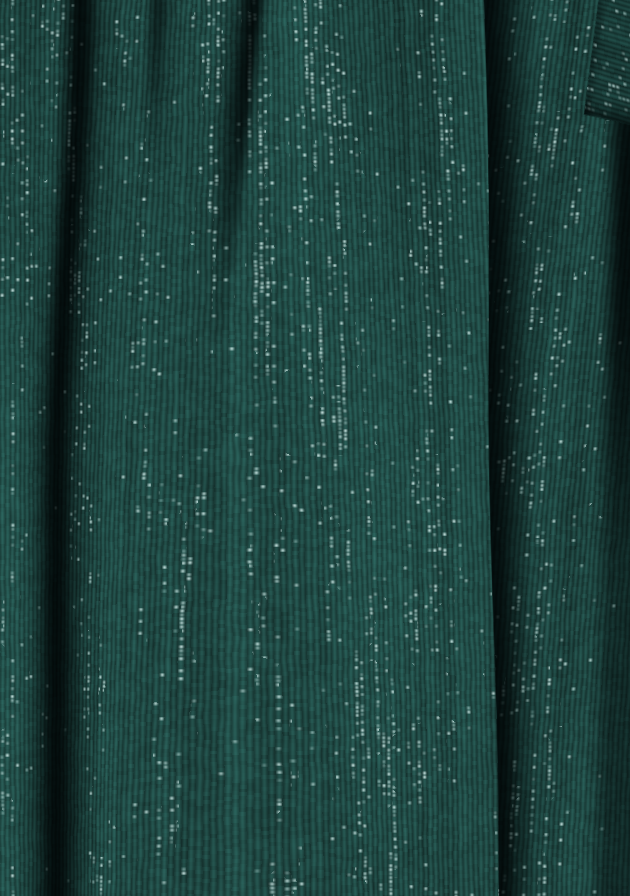
Write a Shadertoy shader that draws this texture.

```glsl
#define RIBS 125.0
#define ROWS 225.0
#define RIB_DEPTH 0.34
#define GLINT_AMOUNT 0.95
#define GLINT_POWER 0.85
#define BODY vec3(0.122, 0.285, 0.265)
#define SHADOW vec3(0.012, 0.045, 0.045)
#define HAZE vec3(0.22, 0.36, 0.35)
#define SILVER vec3(0.80, 0.90, 0.89)

float hash(vec2 p) {
    vec3 q = fract(p.xyx * vec3(0.1031, 0.1030, 0.0973));
    q += dot(q, q.yzx + 33.33);
    return fract((q.x + q.y) * q.z);
}

float noise(vec2 p) {
    vec2 i = floor(p), f = fract(p);
    f = f * f * (3.0 - 2.0 * f);
    return mix(mix(hash(i), hash(i + vec2(1, 0)), f.x),
               mix(hash(i + vec2(0, 1)), hash(i + vec2(1, 1)), f.x), f.y);
}

// Bell with separate widths on its left and right sides
float crease(float d, float leftWidth, float rightWidth) {
    float t = d / (d < 0.0 ? leftWidth : rightWidth);
    return exp(-t * t);
}

// Share of lit thread: top x, bottom x, width, strength of each band
float glintBands(float x, float v) {
    vec4 bands[8] = vec4[8](
        vec4(0.025, 0.008, 0.020, 0.60), vec4(0.100, 0.168, 0.020, 0.60),
        vec4(0.345, 0.270, 0.016, 0.75), vec4(0.400, 0.438, 0.022, 0.85),
        vec4(0.500, 0.605, 0.036, 1.00), vec4(0.690, 0.680, 0.032, 0.60),
        vec4(0.875, 0.835, 0.050, 0.75), vec4(0.200, 0.250, 0.026, 0.30));
    float sum = 0.03;
    for (int i = 0; i < 8; i++) {
        vec4 b = bands[i];
        float seed = float(i) * 17.0;
        float center = mix(b.x, b.y, v) + 0.022 * (noise(vec2(seed, v * 5.0)) - 0.5);
        float patchy = 0.4 + 0.9 * noise(vec2(seed + 5.0, v * 6.0));
        sum += b.w * patchy * crease(x - center, b.z, b.z);
    }
    return min(sum, 1.0);
}

// Darkness of the deep pleats
float pleatShade(float x, float v, float edge, float soft) {
    float first = x - mix(0.128, 0.088, smoothstep(0.0, 0.55, v));
    float shade = 0.97 * crease(first, 0.022 + 0.010 * v, 0.026 + 0.012 * v);
    float second = x - 0.405 + 0.15 * v;
    shade = max(shade, 0.95 * crease(second, 0.030, 0.014) * (1.0 - smoothstep(0.06, 0.42, v)));
    shade = max(shade, 0.6 * crease(x - 0.25 + 0.05 * v, 0.012, 0.02) * (1.0 - smoothstep(0.0, 0.25, v)));
    float overlap = smoothstep(-soft, soft, x - edge);
    float depth = max(x - edge, 0.0) / mix(0.062, 0.045, v);
    shade = max(shade, overlap * 0.98 * exp(-depth * depth));
    float side = x - 1.0 + 0.035 * v;
    float sideFade = mix(1.0, 0.55, smoothstep(0.3, 0.7, v));
    return max(shade, 0.95 * sideFade * smoothstep(-0.045, 0.0, side));
}

void mainImage(out vec4 fragColor, in vec2 fragCoord) {
    vec2 uv = fragCoord / iResolution.xy;
    float x = uv.x, v = 1.0 - uv.y;
    float soft = max(0.0015, 0.7 / iResolution.x);
    float edge = 0.768 + 0.022 * v + 0.003 * sin(v * 9.0);

    // Threads fan out below the gathered top
    float spread = mix(-0.055, 0.045, smoothstep(0.18, 0.58, x));
    spread = mix(0.0, spread, smoothstep(0.02, 0.20, x));
    if (x > edge) spread = -0.13;
    vec2 thread = vec2(x - spread * v * (1.4 - 0.5 * v), v);
    thread.x += 0.0022 * (noise(vec2(x * 40.0, v * 45.0)) - 0.5);

    // Turned flap in the upper right corner
    float flapLeft = x - 0.950 + 0.18 * v;
    float flapBottom = 0.128 + 0.16 * (x - 0.93) - v;
    float flap = smoothstep(-soft, soft, min(flapLeft, flapBottom));
    if (flap > 0.5) thread = vec2(v * 1.42 - 0.3 * x, x * 0.7);

    // Crinkled ribs
    float ribPos = thread.x * RIBS;
    float rib = floor(ribPos);
    float across = fract(ribPos) - 0.5;
    float rowPos = thread.y * ROWS + hash(vec2(rib, 3.0));
    vec2 cell = vec2(rib + 40.0, floor(rowPos));
    float along = fract(rowPos) - 0.5;
    float ridge = 0.5 + 0.5 * cos(6.2832 * across);
    float tone = 1.0 + RIB_DEPTH * (ridge - 0.55);
    tone += 0.14 * (hash(vec2(rib, 9.0)) - 0.5) + 0.16 * (hash(cell) - 0.5);
    tone += 0.10 * (noise(vec2(thread.x * 60.0, v * 90.0)) - 0.5);

    // Broad swells and pleat shadows
    float swell = 0.22 * (noise(vec2(thread.x * 13.0, v * 1.6)) - 0.5);
    swell += 0.12 * crease(x - 0.325 + 0.07 * v, 0.05, 0.03);
    swell -= 0.10 * crease(x - 0.21, 0.03, 0.04) * v;
    float shade = pleatShade(x, v, edge, soft);
    float flapShade = 0.25 + 0.45 * crease(flapBottom, 0.01, 0.012) + 0.3 * crease(flapLeft, 0.01, 0.01);
    shade = mix(shade, flapShade, flap);
    vec3 color = mix(BODY * (tone + swell), SHADOW * tone, shade);

    // Metallic stitches in broken runs along single ribs
    float density = mix(glintBands(x, v), 0.35, flap);
    float run = smoothstep(0.38, 0.72, noise(vec2(rib * 7.0, thread.y * 13.0)));
    float chance = GLINT_AMOUNT * density * run * mix(0.35, 1.0, hash(vec2(rib, 21.0)));
    float lit = step(1.0 - chance, hash(cell + 71.0));
    float stitch = exp(-9.0 * across * across - 5.0 * along * along);
    float power = mix(0.3, 1.0, hash(cell + 133.0)) * GLINT_POWER;
    float exposed = 1.0 - 0.85 * shade;
    color = mix(color, HAZE, 0.22 * density * run * ridge * exposed);
    color = mix(color, SILVER, lit * stitch * power * exposed);

    fragColor = vec4(color, 1.0);
}
```
